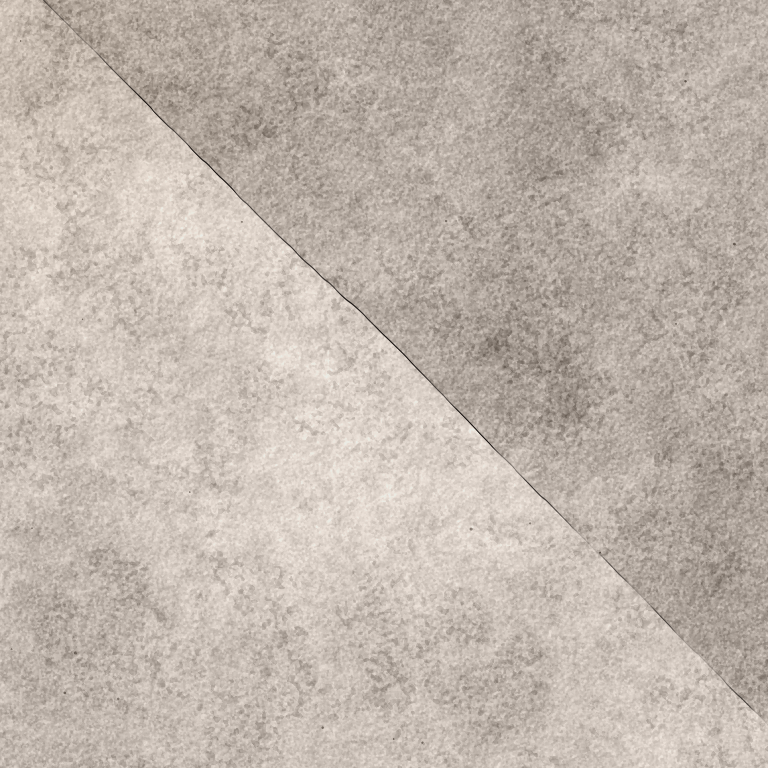
This texture is drawn by a WebGL 2 fragment shader. Its source:

```glsl
#version 300 es
precision highp float;
// Two slabs of worn beige stone meeting along a thin diagonal crack.
// Soft stains set the broad tones; smooth cellular noise at several scales
// adds mottling, sharp grain, clustered speckles, pale scuffs and rare pits.
uniform vec2 u_resolution;
out vec4 fragColor;

// Stains: centre x, centre y, radius, change of tone.
const vec4 paleSlabStains[11] = vec4[](
  vec4(0.45, 0.43, 0.18, 0.060), vec4(0.24, 0.72, 0.12, 0.050),
  vec4(0.03, 0.75, 0.08, 0.035), vec4(0.70, 0.30, 0.13, 0.025),
  vec4(0.07, 0.87, 0.10, -0.060), vec4(0.14, 0.67, 0.05, -0.050),
  vec4(0.08, 0.25, 0.12, -0.070), vec4(0.09, 0.07, 0.15, -0.055),
  vec4(0.66, 0.10, 0.14, -0.050), vec4(0.27, 0.54, 0.08, -0.025),
  vec4(0.37, 0.05, 0.13, -0.025));
const vec4 darkSlabStains[11] = vec4[](
  vec4(0.69, 0.52, 0.09, -0.085), vec4(0.72, 0.84, 0.08, -0.045),
  vec4(0.24, 0.87, 0.13, -0.015), vec4(0.91, 0.24, 0.10, -0.055),
  vec4(0.91, 0.43, 0.07, -0.040), vec4(0.62, 0.73, 0.06, -0.025),
  vec4(0.84, 0.78, 0.07, 0.050), vec4(0.54, 0.66, 0.07, 0.050),
  vec4(0.79, 0.36, 0.08, 0.050), vec4(0.88, 0.58, 0.10, 0.035),
  vec4(0.95, 0.95, 0.10, 0.035));

vec2 hash2(vec2 p) {
  vec3 q = fract(p.xyx * vec3(0.1031, 0.1030, 0.0973));
  q += dot(q, q.yzx + 33.33);
  return fract((q.xx + q.yz) * q.zy);
}

// Blends random cell values by distance to jittered centres; about -0.5 to 0.5.
float cellNoise(vec2 p) {
  vec2 cell = floor(p), local = fract(p);
  float sum = 0.0, total = 0.0;
  for (int y = -1; y <= 1; y++)
    for (int x = -1; x <= 1; x++) {
      vec2 o = vec2(x, y);
      vec2 d = o + hash2(cell + o) - local;
      float weight = exp(-6.0 * dot(d, d));
      sum += weight * hash2(cell + o + 57.0).x;
      total += weight;
    }
  return sum / total - 0.5;
}

// Rare round pits, one at most in each cell.
float pits(vec2 p) {
  vec2 cell = floor(p * 15.0), rnd = hash2(cell + 211.0);
  float d = length(fract(p * 15.0) - 0.2 - 0.6 * hash2(cell + 83.0)) / 15.0;
  float radius = 0.001 + 0.001 * rnd.y;
  return step(0.88, rnd.x) * (1.0 - smoothstep(radius * 0.5, radius * 1.5, d));
}

void main() {
  vec2 p = gl_FragCoord.xy / u_resolution;
  float px = 1.0 / min(u_resolution.x, u_resolution.y);

  // Distance to the crack, which bows gently near the middle.
  float bow = (p.x - 0.505) / 0.09;
  float crackY = 1.056 - p.x + 0.003 * smoothstep(0.4, 0.6, p.x) * smoothstep(1.0, 0.75, p.x)
    + 0.007 * exp(-bow * bow) + 0.0025 * cellNoise(vec2(p.x * 55.0, 3.0));
  float crackDist = (p.y - crackY) * 0.7071;
  float darkSlab = smoothstep(-px, px, crackDist);

  // Broad stains with ragged outlines.
  vec2 warp = 0.08 * vec2(cellNoise(p * 13.0), cellNoise(p * 13.0 + 40.0))
    + 0.05 * vec2(cellNoise(p * 37.0 + 9.0), cellNoise(p * 37.0 + 70.0));
  vec2 warped = p + warp, bent = p + 0.35 * warp;
  float paleTone = 0.764, darkTone = 0.660;
  for (int i = 0; i < 11; i++) {
    vec4 a = paleSlabStains[i], b = darkSlabStains[i];
    vec2 da = (warped - a.xy) / a.z, db = (warped - b.xy) / b.z;
    paleTone += a.w * exp(-dot(da, da));
    darkTone += b.w * exp(-dot(db, db));
  }
  float tone = mix(paleTone, darkTone, darkSlab);

  // Mottling from clouds down to blotches.
  float mottle = 0.0, scale = 10.0, amount = 0.042;
  for (int i = 0; i < 4; i++) {
    mottle += amount * cellNoise(bent * scale + float(i) * 17.0);
    scale *= 2.1;
    amount *= 1.12;
  }
  tone += mottle;

  // Sharp grain, rougher where the stone is darker.
  float rough = mix(0.10, 0.16, smoothstep(0.82, 0.62, tone));
  float fine = cellNoise(p * 390.0);
  float relief = cellNoise(p * 215.0) - cellNoise(p * 215.0 + vec2(0.5, -0.5));
  tone += rough * (fine + 0.6 * relief);

  // Dark speckles gathered in worn patches.
  float worn = smoothstep(-0.12, 0.2, cellNoise(bent * 19.0 + 90.0) - mottle * 2.0);
  float speckle = smoothstep(0.08, 0.3, cellNoise(p * 190.0 + 31.0));
  tone += 0.012 - 0.095 * speckle * (0.25 + 0.75 * worn);

  // Pale scuffs, mostly on the darker slab.
  float scuff = smoothstep(0.14, 0.32, cellNoise(warped * 46.0 + 130.0))
    * smoothstep(-0.06, 0.18, cellNoise(p * 8.0 + 21.0));
  tone += scuff * mix(0.02, 0.06, darkSlab);
  tone -= 0.32 * pits(p);

  // Warm stone colour, slightly browner at the upper left.
  float warmth = 0.007 * exp(-8.0 * dot(p - vec2(0.0, 0.95), p - vec2(0.0, 0.95)));
  vec3 stone = vec3(tone) + vec3(0.041, 0.0, -0.035) + warmth * vec3(1.0, 0.0, -1.5);

  // Crack line: uneven in weight, faint towards the lower right.
  float strength = mix(0.85, 0.36, smoothstep(0.70, 0.80, p.x))
    - 0.2 * smoothstep(0.28, 0.2, p.x) + 0.9 * cellNoise(vec2(p.x * 32.0, 8.0));
  float crack = 1.0 - smoothstep(0.0, 0.0007 + 0.6 * px, abs(crackDist));
  stone = mix(stone, vec3(0.12, 0.10, 0.09), crack * clamp(strength, 0.1, 1.0));

  fragColor = vec4(clamp(stone, 0.0, 0.92), 1.0);
}
```
